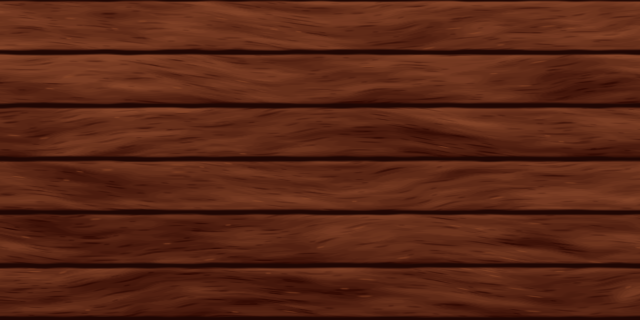
Reproduce this texture procedurally as a WebGL 2 fragment shader.

```glsl
#version 300 es
precision highp float;
// Six horizontal planks of dark red-brown wood, separated by soft black grooves.
// Each plank bends its own grain with layered sines; stretched noise gives the
// figure and fibres, and stretched cells scatter fine pores and pale scratches.

#define PLANKS 6.0
#define SEAM_SHIFT 0.02    // groove height above the row line, in planks
#define GROOVE 0.042       // half width of the groove, in planks
#define GRAIN_BEND 0.20
#define FIGURE 0.75        // strength of the broad figure
#define FIBRE 0.75         // strength of the thin fibres
#define STREAK 0.38        // depth of the dark sweeps
#define TONE_STEPS 9.0

uniform vec2 u_resolution;
out vec4 fragColor;

const vec3 WOOD_DARK = vec3(0.24, 0.07, 0.03);
const vec3 WOOD_LIGHT = vec3(0.48, 0.24, 0.14);
const vec3 GROOVE_COLOR = vec3(0.12, 0.025, 0.012);
const vec3 SCRATCH_COLOR = vec3(0.58, 0.30, 0.16);

float hash(vec2 p) {
    vec3 q = fract(p.xyx * 0.1031);
    q += dot(q, q.yzx + 33.33);
    return fract((q.x + q.y) * q.z);
}

float noise(vec2 p) {
    vec2 i = floor(p), f = fract(p);
    f = f * f * (3.0 - 2.0 * f);
    return mix(mix(hash(i), hash(i + vec2(1, 0)), f.x),
               mix(hash(i + vec2(0, 1)), hash(i + vec2(1, 1)), f.x), f.y);
}

float layeredNoise(vec2 p) {
    float sum = 0.0, gain = 0.55;
    for (int i = 0; i < 3; i++) {
        sum += gain * noise(p);
        p = p * 2.0 + 17.3;
        gain *= 0.5;
    }
    return sum / 0.9625;
}

// One tapered dash in some of the cells of a stretched grid.
float dashes(vec2 p, vec2 cell, float share, float soft) {
    p /= cell;
    p.x += hash(vec2(floor(p.y), 5.0)) * 7.0;
    vec2 id = floor(p), f = fract(p);
    float halfLength = mix(0.15, 0.48, hash(id + 3.1));
    float taper = 1.0 - smoothstep(0.2, 1.0, abs(f.x - 0.5) / halfLength);
    float middle = mix(0.3, 0.7, hash(id + 8.7));
    float edge = soft / cell.y;
    float line = 1.0 - smoothstep(0.0, 0.12 + edge, abs(f.y - middle));
    return line * taper * step(hash(id), share);
}

void main() {
    vec2 uv = gl_FragCoord.xy / u_resolution;
    float pixel = PLANKS / u_resolution.y;

    // Plank coordinates: one unit is the height of a plank
    float across = uv.y * PLANKS - SEAM_SHIFT;
    float row = floor(across);
    float v = fract(across);
    float x = uv.x * PLANKS * u_resolution.x / u_resolution.y;
    float seed = hash(vec2(row + 4.0, 2.0)) * 40.0;

    // Bent grain
    float bend = sin(0.55 * x + seed) + 0.3 * sin(1.4 * x + 2.0 * v + seed * 1.7);
    float flow = v + GRAIN_BEND * bend + 0.012 * sin(5.0 * x + 9.0 * v + seed);
    vec2 grain = vec2(x + seed, flow + row * 5.0 + 60.0);

    // Figure, fibres and dark sweeps
    float figure = layeredNoise(grain * vec2(0.5, 4.0));
    float fibre = layeredNoise(grain * vec2(1.1, 10.0) + 31.0);
    float sweep = layeredNoise(grain * vec2(0.42, 3.2) + 73.0);
    float tone = 0.68 + FIGURE * (figure - 0.5) + FIBRE * (fibre - 0.5);
    tone -= STREAK * smoothstep(0.5, 0.72, sweep + 0.25 * (fibre - 0.5));

    // Light falls from above, a little from the right
    tone += 0.32 * (uv.y - 0.5) + 0.08 * (uv.x - 0.5);

    // Soft flat patches of tone
    float level = tone * TONE_STEPS;
    tone = (floor(level) + smoothstep(0.15, 0.85, fract(level))) / TONE_STEPS;

    // Pores along the grain
    float pores = dashes(grain, vec2(1.1, 0.085), 0.38, pixel);
    pores += 0.7 * dashes(grain + 9.4, vec2(0.5, 0.06), 0.25, pixel);
    tone -= 0.3 * pores;

    // Rounded plank edges: lit upper rim, shaded lower side
    float top = 1.0 - v;
    tone += 0.2 * smoothstep(0.04, 0.07, top) * (1.0 - smoothstep(0.07, 0.16, top));
    tone -= 0.22 * (1.0 - smoothstep(0.05, 0.17, v));
    tone += 0.13 * (1.0 - smoothstep(0.0, 0.018 + pixel, abs(v - 0.085)));
    vec3 color = mix(WOOD_DARK, WOOD_LIGHT, clamp(tone, -0.15, 1.12));

    // Sparse pale scratches
    float scratch = dashes(grain + 25.7, vec2(0.45, 0.07), 0.035, pixel);
    color = mix(color, SCRATCH_COLOR, 0.4 * scratch);

    // Groove with a slightly worn edge
    float wear = 0.022 * (noise(vec2(x * 2.5, row * 7.0 + 50.0)) - 0.5);
    float seam = min(v, top) + wear;
    float groove = 1.0 - smoothstep(GROOVE * 0.45, GROOVE * 1.5 + 0.3 * pixel, seam);
    color = mix(color, GROOVE_COLOR, groove);

    fragColor = vec4(color, 1.0);
}
```
